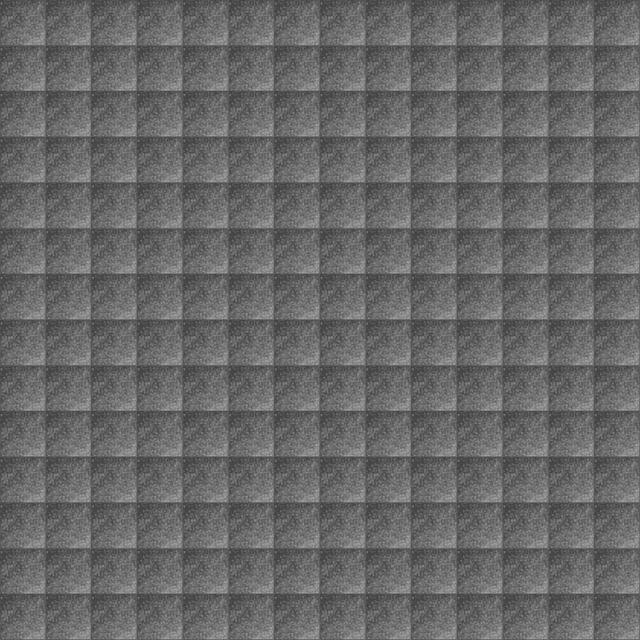
Write a Shadertoy shader that draws this pattern.

```glsl
const float TILES = 14.0;
const float PEBBLES = 9.0;
const float GRAINS = 30.0;

float hash21(vec2 p) {
    vec3 q = fract(p.xyx * vec3(0.1031, 0.1030, 0.0973));
    q += dot(q, q.yzx + 33.33);
    return fract((q.x + q.y) * q.z);
}

vec2 hash22(vec2 p) {
    return vec2(hash21(p), hash21(p + 57.3));
}

float valueNoise(vec2 p) {
    vec2 cell = floor(p);
    vec2 f = fract(p);
    f = f * f * (3.0 - 2.0 * f);
    float top = mix(hash21(cell), hash21(cell + vec2(1, 0)), f.x);
    float bottom = mix(hash21(cell + vec2(0, 1)), hash21(cell + vec2(1, 1)), f.x);
    return mix(top, bottom, f.y);
}

// Distance to the nearest jittered pebble centre
float pebbleDistance(vec2 p) {
    vec2 cell = floor(p);
    float nearest = 2.0;
    for (int y = -1; y <= 1; y++) {
        for (int x = -1; x <= 1; x++) {
            vec2 id = cell + vec2(x, y);
            vec2 centre = id + 0.2 + 0.6 * hash22(id + 11.0);
            nearest = min(nearest, length(p - centre));
        }
    }
    return nearest;
}

// Soft line of the given half width around zero distance
float softLine(float dist, float halfWidth, float blur) {
    return 1.0 - smoothstep(halfWidth - blur, halfWidth + blur, abs(dist));
}

float stoneShade(vec2 uv) {
    // Light gathers in the lower right corner
    float shade = 0.314 + 0.065 * uv.x + 0.09 * uv.y + 0.08 * uv.x * uv.y;
    shade += 0.04 * smoothstep(1.2, 1.8, uv.x + uv.y);

    // Streaks rising to the right
    vec2 along = vec2(uv.x - uv.y, uv.x + uv.y);
    shade += 0.09 * (valueNoise(along * vec2(3.0, 8.0) + 20.0) - 0.5);

    // Ringed pebbles with bright cores, then fine grain
    float pebble = pebbleDistance(uv * PEBBLES);
    float ring = softLine(pebble - 0.38, 0.12, 0.12);
    float core = 1.0 - smoothstep(0.05, 0.3, pebble);
    shade += 0.045 * core - 0.055 * (ring - 0.4);
    shade += 0.16 * (valueNoise(uv * GRAINS + 5.0) - 0.5);
    return shade;
}

void mainImage(out vec4 fragColor, in vec2 fragCoord) {
    vec2 grid = fragCoord / iResolution.y * TILES;
    float pixel = TILES / iResolution.y;

    // Tile coordinates run right and down
    vec2 uv = vec2(fract(grid.x), 1.0 - fract(grid.y));
    float shade = stoneShade(uv);

    // Dark bands inside the left and top edges
    float band = max(1.0 - smoothstep(0.03, 0.14, uv.x),
                     1.0 - smoothstep(0.03, 0.14, uv.y));
    shade -= 0.02 * band;

    // Dark seams and a faint groove beside the right edge
    vec2 edge = min(uv, 1.0 - uv);
    float seam = softLine(min(edge.x, edge.y), 0.02, 0.7 * pixel);
    float groove = softLine(uv.x - 0.94, 0.012, 0.6 * pixel);
    shade = mix(shade, min(shade, 0.31), 0.6 * seam);
    shade -= 0.025 * groove;

    // Slight tone drift between tiles
    shade += 0.006 * (hash21(floor(grid) + 3.0) - 0.5);

    fragColor = vec4(vec3(clamp(shade, 0.27, 0.62)), 1.0);
}
```
